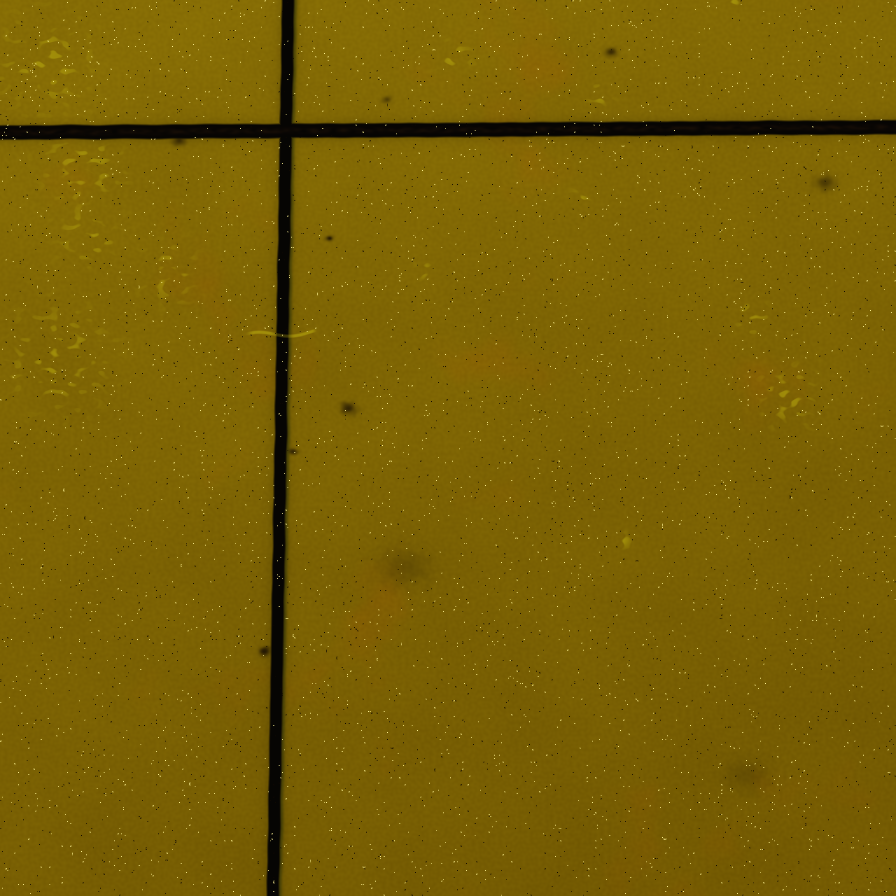
This texture is drawn by a Shadertoy shader. Its source:

```glsl
// Ochre glazed tiles divided by two dark grout joints, with scuffs, stains and salt-and-pepper specks.

const vec3 GLAZE_LOW    = vec3(0.455, 0.355, 0.008);
const vec3 GLAZE_HIGH   = vec3(0.525, 0.425, 0.018);
const vec3 RUST_TINT    = vec3(0.035, -0.012, 0.0);
const vec3 GROUT_COLOR  = vec3(0.025, 0.018, 0.012);
const vec3 GROUT_CORE   = vec3(0.085, 0.050, 0.022);
const vec3 FRINGE_COLOR = vec3(0.16, 0.19, 0.03);
const vec3 SCUFF_COLOR  = vec3(0.70, 0.64, 0.05);
const vec3 STAIN_COLOR  = vec3(0.13, 0.085, 0.01);
const vec3 SALT_COLOR   = vec3(1.0, 0.96, 0.58);
const vec3 PEPPER_COLOR = vec3(0.06, 0.035, 0.005);

const float JOINT_X = 0.3047, JOINT_X_SLOPE = 0.0169, JOINT_X_HALF = 0.0068;
const float JOINT_Y = 0.8520, JOINT_Y_SLOPE = 0.0060, JOINT_Y_HALF = 0.0079;
const float JOINT_SOFT = 0.0016, JOINT_WOBBLE = 0.0012;
const float SPECK_GRID = 512.0, SALT_SHARE = 0.012, PEPPER_SHARE = 0.012;
const float MOTTLE = 0.028, GRAIN = 0.022;

// Stains: centre, radius, strength
const vec4 STAINS[10] = vec4[10](
    vec4(0.682, 0.942, 0.0065, 0.75), vec4(0.368, 0.734, 0.0040, 0.95),
    vec4(0.389, 0.544, 0.0085, 0.80), vec4(0.921, 0.796, 0.0110, 0.55),
    vec4(0.295, 0.273, 0.0065, 0.95), vec4(0.327, 0.496, 0.0045, 0.75),
    vec4(0.432, 0.889, 0.0050, 0.50), vec4(0.452, 0.367, 0.0280, 0.24),
    vec4(0.833, 0.135, 0.0240, 0.20), vec4(0.200, 0.843, 0.0070, 0.70));

// Scuffed areas: centre, radius
const vec3 SCUFFS[13] = vec3[13](
    vec3(0.050, 0.930, 0.045), vec3(0.092, 0.815, 0.040), vec3(0.100, 0.738, 0.030),
    vec3(0.190, 0.695, 0.028), vec3(0.065, 0.600, 0.050), vec3(0.505, 0.936, 0.018),
    vec3(0.670, 0.893, 0.012), vec3(0.818, 0.998, 0.012), vec3(0.647, 0.777, 0.010),
    vec3(0.474, 0.698, 0.009), vec3(0.840, 0.645, 0.016), vec3(0.880, 0.557, 0.030),
    vec3(0.695, 0.397, 0.009));

float hash(vec2 p) {
    vec3 q = fract(vec3(p.xyx) * 0.1031);
    q += dot(q, q.yzx + 33.33);
    return fract((q.x + q.y) * q.z);
}

float cornerSlope(vec2 cell, vec2 offset) {
    float angle = 6.28318 * hash(cell);
    return dot(vec2(cos(angle), sin(angle)), offset);
}

float gradientNoise(vec2 p) {
    vec2 i = floor(p), f = fract(p);
    vec2 u = f * f * f * (f * (f * 6.0 - 15.0) + 10.0);
    vec2 e = vec2(1.0, 0.0);
    float low  = mix(cornerSlope(i, f), cornerSlope(i + e.xy, f - e.xy), u.x);
    float high = mix(cornerSlope(i + e.yx, f - e.yx), cornerSlope(i + e.xx, f - e.xx), u.x);
    return mix(low, high, u.y);
}

float fbm(vec2 p) {
    float sum = 0.0, amp = 0.6;
    for (int i = 0; i < 4; i++) {
        sum += amp * gradientNoise(p);
        p = p * 2.03 + 17.1;
        amp *= 0.5;
    }
    return sum;
}

vec3 glaze(vec2 uv) {
    float light = clamp(0.9 * uv.y - 0.25 * uv.x + 0.18, 0.0, 1.0);
    vec3 color = mix(GLAZE_LOW, GLAZE_HIGH, light);
    color += MOTTLE * fbm(uv * 7.0) * vec3(1.0, 0.95, 0.1);
    color += RUST_TINT * smoothstep(0.15, 0.5, fbm(uv * 6.0 + 40.0));
    return color + GRAIN * gradientNoise(uv * 230.0) * vec3(1.0, 1.0, 0.3);
}

vec3 addMarks(vec3 color, vec2 uv) {
    float area = 0.0;
    for (int i = 0; i < SCUFFS.length(); i++) {
        vec2 d = (uv - SCUFFS[i].xy) / SCUFFS[i].z;
        area = max(area, exp(-dot(d, d)));
    }
    float flecks = gradientNoise(uv * vec2(75.0, 120.0) + 5.0);
    color = mix(color, SCUFF_COLOR, 0.65 * area * smoothstep(0.16, 0.42, flecks));

    float rough = 1.0 + 0.9 * gradientNoise(uv * 110.0);
    for (int i = 0; i < STAINS.length(); i++) {
        vec2 d = (uv - STAINS[i].xy) * vec2(0.85, 1.15) / STAINS[i].z;
        color = mix(color, STAIN_COLOR, STAINS[i].w * exp(-1.6 * dot(d, d) * rough));
    }
    return color;
}

vec3 addJoints(vec3 color, vec2 uv, float pixel) {
    float side = uv.x - JOINT_X - JOINT_X_SLOPE * uv.y + JOINT_WOBBLE * gradientNoise(vec2(3.0, uv.y * 32.0));
    float rise = uv.y - JOINT_Y - JOINT_Y_SLOPE * uv.x + JOINT_WOBBLE * gradientNoise(vec2(uv.x * 32.0, 9.0));
    float dist = min(abs(side) - JOINT_X_HALF, abs(rise) - JOINT_Y_HALF);
    float soft = max(JOINT_SOFT, pixel);
    color *= 1.0 - 0.13 * exp(-max(dist, 0.0) / 0.005);
    float fringe = exp(-pow((side - JOINT_X_HALF - 0.001) / 0.0025, 2.0));
    color = mix(color, FRINGE_COLOR, 0.5 * fringe);
    float core = smoothstep(0.0055, 0.0, abs(rise)) * (0.5 + gradientNoise(uv * vec2(90.0, 200.0)));
    vec3 grout = mix(GROUT_COLOR, GROUT_CORE, clamp(core, 0.0, 1.0));
    color = mix(color, grout, 1.0 - smoothstep(-soft, soft, dist));

    // Thin scratch across the vertical joint
    float curve = 0.627 + 0.0022 * sin((uv.x - 0.273) * 95.0) + 0.9 * pow(max(uv.x - 0.335, 0.0), 1.5);
    float span = smoothstep(0.272, 0.284, uv.x) * (1.0 - smoothstep(0.348, 0.355, uv.x));
    float scratch = span * (1.0 - smoothstep(0.0006, 0.0028, abs(uv.y - curve)));
    return mix(color, SCUFF_COLOR, scratch * mix(0.32, 0.65, smoothstep(0.0, 0.008, dist)));
}

vec3 addSpecks(vec3 color, vec2 uv, float pixel) {
    vec2 cell = floor(uv * SPECK_GRID), local = abs(fract(uv * SPECK_GRID) - 0.5);
    float edge = clamp(pixel * SPECK_GRID, 0.02, 0.45);
    float dotMask = 1.0 - smoothstep(0.5 - edge, 0.5, max(local.x, local.y));
    float pick = hash(cell + 7.0), strength = mix(0.55, 1.0, hash(cell + 91.0));
    color = mix(color, SALT_COLOR, dotMask * strength * step(pick, SALT_SHARE));
    return mix(color, PEPPER_COLOR, dotMask * strength * step(1.0 - PEPPER_SHARE, pick));
}

void mainImage(out vec4 fragColor, in vec2 fragCoord) {
    vec2 uv = fragCoord / iResolution.xy;
    float pixel = 1.0 / iResolution.y;
    vec3 color = addMarks(glaze(uv), uv);
    color = addJoints(color, uv, pixel);
    color = addSpecks(color, uv, pixel);
    fragColor = vec4(clamp(color, 0.0, 1.0), 1.0);
}
```
